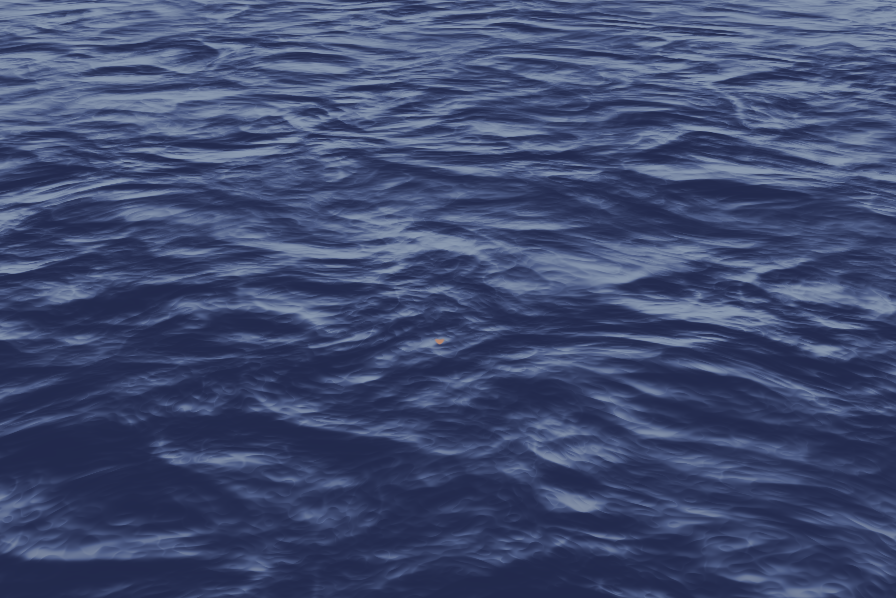
Reproduce this texture procedurally as a WebGL 2 fragment shader.

```glsl
#version 300 es
precision highp float;
// Open sea seen obliquely: a perspective plane carries octaves of ridged
// gradient noise, and their slope along the view sets how much pale sky
// each facet reflects; thin bright filaments run along some of the crests.

#define HORIZON 1.55      // height of the vanishing line, in canvas heights
#define DEPTH_SCALE 3.1   // foreshortening of the water plane
#define BOW 0.2           // arching of the crests across the view
#define WAVE_FREQ 3.9     // frequency of the longest waves
#define WAVE_DECAY 0.73   // slope of each octave relative to the last
#define CREST_SOFT 0.004  // rounding of the crests
#define CREST_LENGTH 0.9  // length of the crests relative to their spacing
#define CONTRAST 1.95     // strength of facet shading
#define FILAMENT 1.5      // brightness of the lines along the crests
#define BASE_TONE -1.2    // overall brightness
#define DETAIL_LIMIT 230.0 // finest ripples per canvas height

uniform vec2 u_resolution;
out vec4 fragColor;

const vec3 DEEP = vec3(0.132, 0.162, 0.297);
const vec3 MID = vec3(0.30, 0.36, 0.525);
const vec3 SKY = vec3(0.545, 0.605, 0.69);
const vec3 LEAF = vec3(0.70, 0.52, 0.44);

float hash(ivec2 cell) {
    uint h = uint(cell.x) * 1597334677u ^ uint(cell.y) * 3812015801u;
    h = (h ^ (h >> 15)) * 2246822519u;
    h = (h ^ (h >> 13)) * 3266489917u;
    return float((h ^ (h >> 16)) >> 8) / 16777216.0;
}

float cornerDot(ivec2 cell, vec2 offset) {
    float a = 6.28319 * hash(cell);
    return dot(vec2(cos(a), sin(a)), offset);
}

float gradientNoise(vec2 p) {
    ivec2 c = ivec2(floor(p));
    vec2 f = fract(p);
    vec2 w = f * f * f * (f * (f * 6.0 - 15.0) + 10.0);
    float low = mix(cornerDot(c, f), cornerDot(c + ivec2(1, 0), f - vec2(1, 0)), w.x);
    float high = mix(cornerDot(c + ivec2(0, 1), f - vec2(0, 1)),
                     cornerDot(c + ivec2(1, 1), f - vec2(1, 1)), w.x);
    return mix(low, high, w.y);
}

// Wave height with narrow, rounded crests and broad troughs.
float crestHeight(float n) {
    return -sqrt(n * n + CREST_SOFT);
}

// One wave train at an angle: x is its slope along the view, y its crest line.
vec2 waveTrain(vec2 p, float angle, float freq, float seed) {
    float c = cos(angle), s = sin(angle);
    mat2 turn = mat2(c, -s, s, c);
    vec2 stretch = vec2(1.0 / CREST_LENGTH, 1.0);
    vec2 q = turn * p * stretch * freq + seed;
    vec2 away = turn * vec2(0.0, 1.0) * stretch;
    const float e = 0.02;
    float here = gradientNoise(q);
    float beyond = gradientNoise(q + away * e);
    return vec2((crestHeight(beyond) - crestHeight(here)) / e, exp(-here * here * 350.0));
}

void main() {
    vec2 uv = gl_FragCoord.xy / u_resolution.y;
    float x = uv.x - 0.5 * u_resolution.x / u_resolution.y;

    // Project onto the water plane and bend it gently.
    float z = 1.0 / (HORIZON - uv.y);
    vec2 p = vec2(x * z, DEPTH_SCALE * z + BOW * x * x);
    p += 0.09 * vec2(gradientNoise(p * 3.1 + 7.0), gradientNoise(p * 3.1 + 31.0));

    // Sum crossing wave trains, fading those too fine for the distance.
    float slope = 0.0, lines = 0.0, amp = 1.0, freq = WAVE_FREQ;
    for (int i = 0; i < 5; i++) {
        float k = float(i);
        float angle = 0.12 + 0.6 * sin(2.4 * k);
        float density = DEPTH_SCALE * z * z * freq / DETAIL_LIMIT;
        vec2 wave = waveTrain(p, angle, freq, 17.3 * k + 5.0);
        float patches = smoothstep(-0.1, 0.4, gradientNoise(p * freq * 0.6 + 9.1 * k));
        float visible = amp / (1.0 + density * density);
        slope += visible * wave.x;
        lines += visible * patches * wave.y;
        amp *= WAVE_DECAY;
        freq *= 1.85;
    }

    // Facets leaning away reflect the sky; distance and swell shift the balance.
    float swell = gradientNoise(p * vec2(1.3, 1.7) + 13.0);
    float gust = 1.0 + 0.8 * gradientNoise(p * 1.9 + 53.0);
    float distanceTone = 2.6 * uv.y * uv.y - 0.85;
    float tone = BASE_TONE + distanceTone + 2.5 * swell;
    tone += gust * (FILAMENT * lines - CONTRAST * slope);
    float sky = 1.0 / (1.0 + exp(-tone));

    // Deep water to pale sky, a little greyer close by.
    vec3 color = mix(DEEP, MID, min(2.0 * sky, 1.0));
    color = mix(color, SKY, max(2.0 * sky - 1.0, 0.0));
    float nearGrey = 0.3 * smoothstep(0.5, 0.95, sky) * (1.0 - smoothstep(0.0, 0.4, uv.y));
    color = mix(color, vec3(0.42, 0.44, 0.52), nearGrey);

    // A small floating leaf.
    vec2 d = (vec2(x, uv.y) - vec2(-0.014, 0.43)) / vec2(0.009, 0.005);
    d.y += 0.35 * cos(3.0 * d.x);
    color = mix(color, LEAF, 1.0 - smoothstep(0.5, 1.1, length(d)));

    fragColor = vec4(color, 1.0);
}
```
